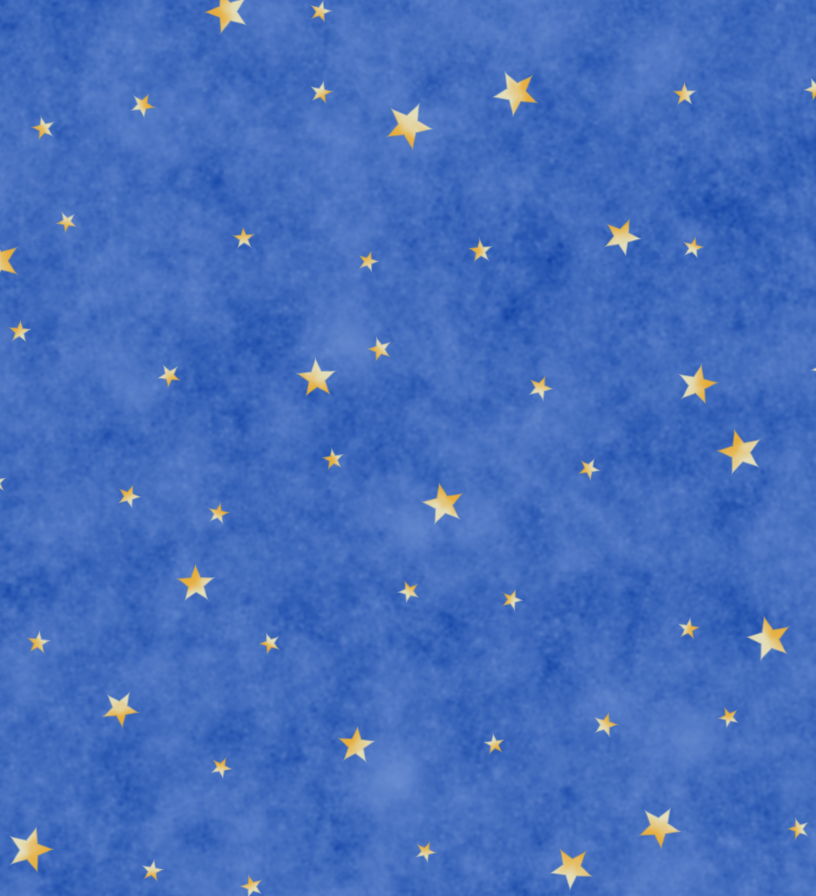
A Shadertoy shader for this pattern:

```glsl
// Small gold and cream five-pointed stars scattered over mottled blue cloth.
// The cloth sums octaves of cellular bumps; the stars sit on a jittered,
// staggered grid, each with its own size, tilt and gradient direction.

const float PI = 3.14159265;
const float STAR_SPACING = 0.14;
const vec3 CLOTH_BLUE = vec3(0.262, 0.427, 0.747);
const vec3 CLOTH_SWING = vec3(0.105, 0.088, 0.052);
const vec3 GOLD = vec3(0.90, 0.68, 0.24);
const vec3 CREAM = vec3(0.89, 0.87, 0.73);

vec3 hash3(vec2 cell, float seed) {
    vec3 q = fract(vec3(cell.xyx + seed) * vec3(0.1031, 0.1030, 0.0973));
    q += dot(q, q.yxz + 33.33);
    return fract((q.xxy + q.yzz) * q.zyx);
}

vec2 direction(float angle) {
    return vec2(cos(angle), sin(angle));
}

// Cellular noise: one soft bump of random sign and height per cell.
float bumpNoise(vec2 p, float seed) {
    vec2 cell = floor(p);
    float total = 0.0;
    for (int y = -1; y <= 1; y++) {
        for (int x = -1; x <= 1; x++) {
            vec2 neighbour = cell + vec2(x, y);
            vec3 rnd = hash3(neighbour, seed);
            vec2 offset = p - neighbour - rnd.xy;
            float bump = max(0.0, 1.0 - dot(offset, offset));
            total += (2.0 * rnd.z - 1.0) * bump * bump;
        }
    }
    return total;
}

// Broad clouds plus a fine grain that is stronger in the dark blotches.
float clothTone(vec2 p) {
    float clouds = 0.0;
    float grain = 0.0;
    float frequency = 8.0;
    for (int i = 0; i < 6; i++) {
        float layer = bumpNoise(p * frequency, 17.0 * float(i) + 5.0);
        if (i < 3) clouds += 0.36 * layer;
        else grain += 0.27 * layer;
        p = mat2(0.8, 0.6, -0.6, 0.8) * p + 3.7;
        frequency *= 1.95;
    }
    return clouds + grain * (1.0 - 0.6 * clamp(clouds, -1.0, 1.0));
}

// Signed distance to a five-pointed star with one tip along +x.
float starDistance(vec2 p, float radius) {
    float sector = 2.0 * PI / 5.0;
    float angle = abs(mod(atan(p.y, p.x) + 0.5 * sector, sector) - 0.5 * sector);
    vec2 folded = length(p) * direction(angle);
    vec2 tip = vec2(radius, 0.0);
    vec2 edge = 0.44 * radius * direction(0.5 * sector) - tip;
    return dot(folded - tip, normalize(vec2(edge.y, -edge.x)));
}

// Returns star colour in rgb and coverage in a.
vec4 starLayer(vec2 p, float spacing, float softness) {
    vec2 grid = p / spacing;
    grid.x += 0.5 * mod(floor(grid.y), 2.0);
    vec2 cell = floor(grid);
    vec3 place = hash3(cell, 41.0);
    vec3 look = hash3(cell, 97.0);

    vec2 local = (fract(grid) - 0.5 - 0.56 * (place.xy - 0.5)) * spacing;
    bool large = mod(cell.x + 2.0 * cell.y, 5.0) < 0.5 || place.z > 0.86;
    float radius = large ? mix(0.020, 0.027, look.x) : mix(0.0105, 0.013, look.x);

    // Tilt away from upright by up to half a sector.
    float tilt = 0.5 * PI + 1.1 * (look.y - 0.5);
    vec2 axis = direction(tilt);
    vec2 turned = vec2(dot(local, axis), dot(local, vec2(-axis.y, axis.x)));
    float coverage = 1.0 - smoothstep(-softness, softness, starDistance(turned, radius));

    float sheen = dot(local, direction(2.0 * PI * look.z)) / radius;
    sheen += 0.25 * bumpNoise(p * 110.0, 63.0);
    return vec4(mix(GOLD, CREAM, smoothstep(-0.65, 0.55, sheen)), coverage);
}

void mainImage(out vec4 fragColor, in vec2 fragCoord) {
    vec2 p = fragCoord / iResolution.y;
    float softness = max(0.0016, 0.75 / iResolution.y);

    vec3 color = CLOTH_BLUE + CLOTH_SWING * clothTone(p);
    vec4 star = starLayer(p + 0.03, STAR_SPACING, softness);
    color = mix(color, star.rgb, star.a);

    fragColor = vec4(color, 1.0);
}
```
